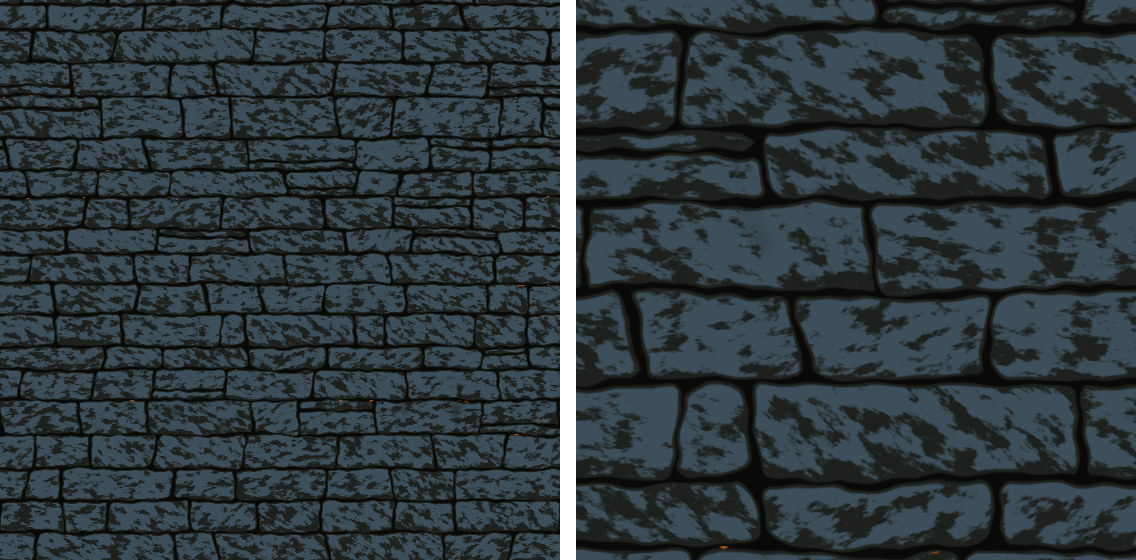
Left: the whole. Right: its middle third, enlarged.
A three.js fragment shader for this texture:

```glsl
varying vec2 vUv;

const float COURSES = 18.0;
const vec3 JOINT_BLACK = vec3(0.035, 0.035, 0.03);
const vec3 CHARCOAL = vec3(0.115, 0.125, 0.11);
const vec3 SLATE = vec3(0.24, 0.31, 0.355);
const vec3 RUST = vec3(0.62, 0.32, 0.10);

float hash(vec2 p) {
  return fract(sin(dot(p, vec2(127.1, 311.7))) * 43758.55);
}

vec2 gradientAt(vec2 cell) {
  float angle = 6.28318 * hash(cell);
  return vec2(cos(angle), sin(angle));
}

float gradientNoise(vec2 p) {
  vec2 i = floor(p), f = fract(p);
  vec2 w = f * f * f * (f * (f * 6.0 - 15.0) + 10.0);
  vec2 e = vec2(1.0, 0.0);
  float a = dot(gradientAt(i), f);
  float b = dot(gradientAt(i + e.xy), f - e.xy);
  float c = dot(gradientAt(i + e.yx), f - e.yx);
  float d = dot(gradientAt(i + e.xx), f - e.xx);
  return mix(mix(a, b, w.x), mix(c, d, w.x), w.y);
}

float fbm(vec2 p, float gain) {
  float sum = 0.0, amplitude = 1.0;
  for (int i = 0; i < 4; i++) {
    sum += amplitude * gradientNoise(p);
    p = mat2(1.6, 1.2, -1.2, 1.6) * p + 7.3;
    amplitude *= gain;
  }
  return sum;
}

vec2 rotate(vec2 p, float angle) {
  float c = cos(angle), s = sin(angle);
  return vec2(c * p.x - s * p.y, s * p.x + c * p.y);
}

// Upper edge of a course, measured down the wall
float courseTop(float row) {
  float swell = (row - 5.2) / 2.2;
  float jitter = 0.32 * (hash(vec2(mod(row, COURSES), 4.7)) - 0.5);
  return (row + 0.5 * exp(-swell * swell) + jitter) / COURSES;
}

// Upright joint, shifted and tilted, in stone counts along the course
float uprightJoint(float column, float row, float count, float v) {
  vec2 key = vec2(mod(column, count), row + 31.0);
  float tilt = 0.16 * (hash(key + 9.1) - 0.5);
  return column + 0.68 * (hash(key) - 0.5) + tilt * (v - 0.5);
}

// Distance inward from the sides of a stone with rounded corners
float insetDistance(vec2 toSides, float radius) {
  return radius - length(max(radius - toSides, 0.0));
}

void main() {
  vec2 wall = vec2(vUv.x, 1.0 - vUv.y);

  // Uneven hewn outlines
  vec2 p = wall;
  p += 0.007 * vec2(gradientNoise(wall * 13.0), gradientNoise(wall * 11.0 + 40.0));
  p += 0.0035 * vec2(gradientNoise(wall * 60.0 + 17.0), gradientNoise(wall * 52.0 + 83.0));

  // Course
  float row = -1.0;
  for (int i = 0; i < 20; i++) {
    if (p.y > courseTop(float(i))) row = float(i);
  }
  float top = courseTop(row), bottom = courseTop(row + 1.0);
  float v = (p.y - top) / (bottom - top);

  // Stone within the course
  float count = 6.0 + floor(2.99 * hash(vec2(row, 2.3)));
  float u = p.x * count + hash(vec2(row, 8.9));
  float column = floor(u);
  if (u < uprightJoint(column, row, count, v)) column -= 1.0;
  else if (u >= uprightJoint(column + 1.0, row, count, v)) column += 1.0;
  float left = uprightJoint(column, row, count, v);
  float right = uprightJoint(column + 1.0, row, count, v);
  vec2 stone = vec2(mod(column, count), row);

  // Some stones split into a thin sliver and a slab
  if (hash(stone + 51.0) > 0.87) {
    float cut = mix(top, bottom, hash(stone + 63.0) > 0.5 ? 0.3 : 0.72);
    if (p.y < cut) bottom = cut;
    else { top = cut; stone += 0.37; }
  }

  vec2 toSides = vec2(min(u - left, right - u) / count, min(p.y - top, bottom - p.y));
  float radius = mix(0.005, 0.013, hash(stone + 5.0));
  float inset = insetDistance(toSides, radius);

  // Chiselled face, with its own grain direction on each stone
  float angle = mix(-0.65, 0.5, hash(stone + 21.0));
  vec2 grain = rotate(wall, angle) * vec2(42.0, 84.0) + 60.0 * hash(stone + 77.0);
  float tone = fbm(grain, 0.62);
  tone += 0.3 * gradientNoise(wall * 17.0 + 5.0) + 0.18 * (hash(stone + 13.0) - 0.5);
  tone -= 0.28 * (1.0 - smoothstep(0.002, 0.013, bottom - p.y));
  tone += 0.12 * (1.0 - smoothstep(0.004, 0.016, p.y - top));
  vec3 colour = mix(CHARCOAL, SLATE, smoothstep(-0.34, 0.08, tone));

  // Joints: a dark border around a black core
  float gap = 0.0027 + 0.0028 * gradientNoise(wall * 24.0 + 29.0);
  colour = mix(CHARCOAL, colour, smoothstep(gap, gap + 0.0018, inset));
  colour = mix(JOINT_BLACK, colour, smoothstep(gap - 0.0018, gap - 0.0002, inset));

  // Rare rust flecks along the edges
  float fleck = smoothstep(0.36, 0.48, gradientNoise(wall * vec2(70.0, 150.0)));
  float rusty = step(0.9, hash(stone + 91.0)) * (1.0 - smoothstep(0.002, 0.004, p.y - top));
  gl_FragColor = vec4(mix(colour, RUST, fleck * rusty), 1.0);
}
```
